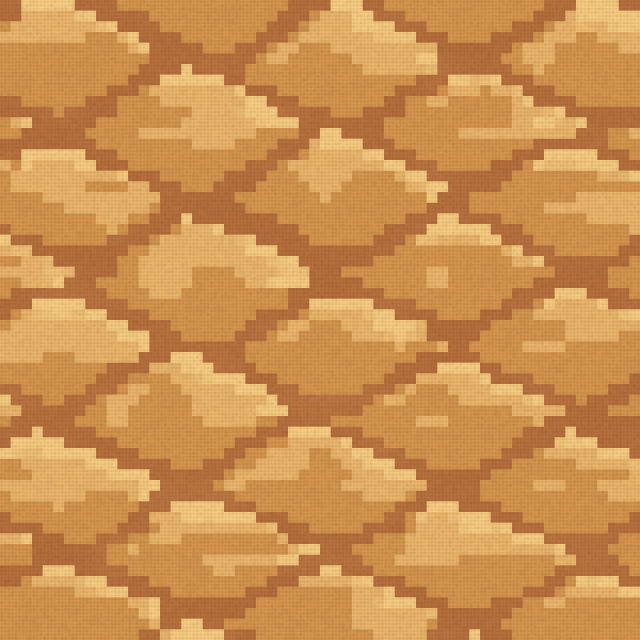
Reproduce this pattern procedurally as a three.js fragment shader.

```glsl
// Blocky desert dunes: staggered diamond mounds parted by dark valleys, on woven cloth.
varying vec2 vUv;

const float BLOCKS = 60.0;          // blocks across the canvas
const float THREADS = 180.0;        // cloth threads across the canvas
const float DUNE_PITCH = 0.404;     // distance between dunes in a row
const vec2 FIRST_DUNE = vec2(0.11, 0.04);
const float ROW_STEP = 0.1;
const float ROW_GROWTH = 0.0012;    // rows widen towards the top

const vec3 VALLEY = vec3(0.685, 0.415, 0.225);
const vec3 VALLEY_SOFT = vec3(0.71, 0.45, 0.25);
const vec3 SAND = vec3(0.80, 0.56, 0.29);
const vec3 LIT_SAND = vec3(0.88, 0.68, 0.40);
const vec3 CREST = vec3(0.93, 0.765, 0.48);

float hash(vec2 p) {
  vec3 q = fract(p.xyx * vec3(0.1031, 0.1030, 0.0973));
  q += dot(q, q.yzx + 33.33);
  return fract((q.x + q.y) * q.z);
}

float noise(vec2 p) {
  vec2 i = floor(p);
  vec2 f = fract(p);
  f = f * f * (3.0 - 2.0 * f);
  return mix(mix(hash(i), hash(i + vec2(1.0, 0.0)), f.x),
             mix(hash(i + vec2(0.0, 1.0)), hash(i + 1.0), f.x), f.y);
}

// Row number at a height, inverting the widening row spacing.
float rowAt(float y) {
  float disc = ROW_STEP * ROW_STEP + 4.0 * ROW_GROWTH * (y - FIRST_DUNE.y);
  return (sqrt(disc) - ROW_STEP) / (2.0 * ROW_GROWTH);
}

// Position inside one dune, where its rim lies near a diamond length of 1.
vec2 duneLocal(vec2 pos, float column, float row) {
  vec2 id = vec2(column, row) + 20.0;
  vec2 jitter = vec2(hash(id), hash(id + 57.0)) - 0.5;
  vec2 center = vec2(FIRST_DUNE.x + DUNE_PITCH * (column + 0.5 * mod(row, 2.0)),
                     FIRST_DUNE.y + row * (ROW_STEP + ROW_GROWTH * row));
  center += jitter * vec2(0.09, 0.035);
  vec2 halfSize = vec2(0.5 * DUNE_PITCH, ROW_STEP + 2.0 * ROW_GROWTH * row);
  vec2 p = (pos - center) / halfSize;
  p.x += 0.15 * p.y;
  return p;
}

float diamondLength(vec2 p) {
  vec2 a = pow(abs(p) + 0.0001, vec2(1.15));
  return pow(a.x + a.y, 1.0 / 1.15);
}

// Nearest dune: local position in xy, distance in from its rim in z.
vec3 nearestDune(vec2 pos) {
  float nearRow = floor(rowAt(pos.y) + 0.5);
  float first = 9.0;
  float second = 9.0;
  vec2 local = vec2(0.0);
  for (int j = -2; j <= 2; j++) {
    float row = nearRow + float(j);
    float along = (pos.x - FIRST_DUNE.x) / DUNE_PITCH - 0.5 * mod(row, 2.0);
    float nearColumn = floor(along + 0.5);
    for (int i = -1; i <= 1; i++) {
      vec2 p = duneLocal(pos, nearColumn + float(i), row);
      float d = diamondLength(p);
      if (d < first) {
        second = first;
        first = d;
        local = p;
      } else {
        second = min(second, d);
      }
    }
  }
  return vec3(local, min(1.06 - first, 0.5 * (second - first)));
}

vec3 blockColor(vec2 block) {
  vec2 pos = (block + 0.5) / BLOCKS;
  float patches = noise(block * vec2(0.2, 0.45) + 7.0);
  float ragged = noise(block * vec2(0.3, 0.9) + 31.0) - 0.5;
  vec3 dune = nearestDune(pos + vec2(0.025 * ragged, 0.0));
  float rim = dune.z - 0.115;
  if (rim < 0.0) return mix(VALLEY, VALLEY_SOFT, patches * patches);

  // Light falls on the upper right; the left rim stays in shade.
  float light = 0.9 * dune.y + 0.22 * dune.x + 0.95 * (patches - 0.5);
  light += 0.25 * smoothstep(0.25, 0.0, rim) * step(0.0, dune.y) * step(-0.1, dune.x);
  light -= 0.5 * step(rim, 0.09) * step(dune.x, -0.15);
  if (light < 0.1) return SAND;

  float crest = light - 1.1 * rim + 0.5 * ragged;
  float glow = smoothstep(0.22, 0.42, crest) * step(-0.25, dune.x);
  return mix(LIT_SAND, CREST, glow);
}

// Brightness of the woven threads, averaging about 1.
float weave(vec2 uv) {
  vec2 thread = uv * THREADS;
  vec2 ridge = cos(6.2832 * thread);
  float fleck = hash(floor(thread)) - 0.5;
  return 1.0 + dot(ridge, vec2(0.018, 0.028)) + 0.04 * fleck;
}

void main() {
  // Blend neighbouring blocks only across a thin seam.
  vec2 grid = vUv * BLOCKS - 0.5;
  vec2 block = floor(grid);
  vec2 seam = clamp((fract(grid) - 0.5) / fwidth(grid) + 0.5, 0.0, 1.0);
  vec3 lower = mix(blockColor(block), blockColor(block + vec2(1.0, 0.0)), seam.x);
  vec3 upper = mix(blockColor(block + vec2(0.0, 1.0)), blockColor(block + 1.0), seam.x);
  gl_FragColor = vec4(mix(lower, upper, seam.y) * weave(vUv), 1.0);
}
```
